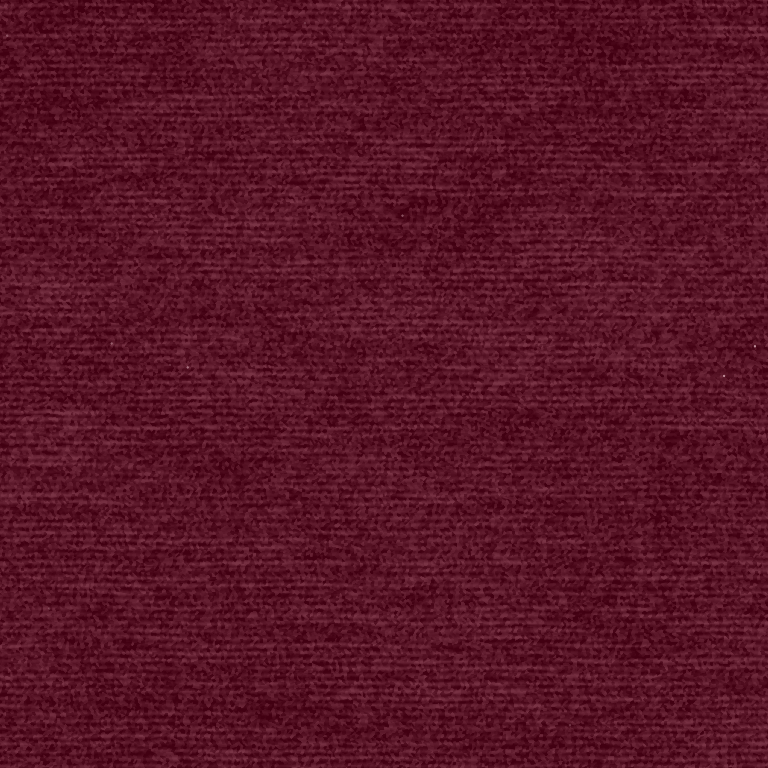
A WebGL 2 fragment shader for this texture:

```glsl
#version 300 es
precision highp float;
// Burgundy velvet upholstery: fine grainy pile in broken horizontal ribs.

uniform vec2 u_resolution;
out vec4 fragColor;

const vec3 SHADOW = vec3(0.28, 0.02, 0.09);
const vec3 SHEEN = vec3(0.42, 0.15, 0.22);
const vec3 LINT = vec3(0.80, 0.62, 0.66);

const float BASE_TONE = 0.44;          // 0 is shadow, 1 is sheen
const float RIBS = 102.0;              // ribs over the canvas height
const float RIB_DEPTH = 0.25;
const float RIB_WOBBLE = 0.22;         // in ribs
const vec2 TUFT_CELLS = vec2(262.0, 250.0);
const float TUFT_SHARPNESS = 13.0;
const float TUFT_CONTRAST = 1.08;
const float TUFT_SLANT = 0.35;         // lean, reversed on every other rib
const vec2 STREAK_CELLS = vec2(8.0, 96.0);
const float STREAK_CONTRAST = 0.30;
const vec2 DASH_CELLS = vec2(50.0, 125.0);
const float DASH_CONTRAST = 0.32;
const vec2 CLOUD_CELLS = vec2(4.5, 9.0);
const float CLOUD_CONTRAST = 0.22;
const float SOFT_SHARPNESS = 8.0;
const float LINT_CELLS = 26.0;
const float LINT_CHANCE = 0.015;
const float LINT_RADIUS = 0.0015;

vec3 hash3(vec2 p) {
    vec3 q = fract(p.xyx * vec3(0.1031, 0.1030, 0.0973));
    q += dot(q, q.yxz + 33.33);
    return fract((q.xxy + q.yzz) * q.zyx);
}

// Smooth cellular noise: random cell tones blended by distance, centred on 0.
float cellTone(vec2 p, float sharpness, float seed) {
    vec2 cell = floor(p);
    float tone = 0.0;
    float total = 0.0;
    for (int y = -1; y <= 1; y++) {
        for (int x = -1; x <= 1; x++) {
            vec2 id = cell + vec2(x, y);
            vec3 h = hash3(id + seed);
            vec2 d = id + h.xy - p;
            float weight = exp(-sharpness * dot(d, d));
            tone += weight * h.z;
            total += weight;
        }
    }
    return tone / total - 0.5;
}

// Rare pale fibre ends, one at most in each grid cell.
float lintMask(vec2 p, float pixel) {
    vec2 id = floor(p * LINT_CELLS);
    vec3 h = hash3(id + 517.0);
    vec2 center = (id + 0.2 + 0.6 * h.xy) / LINT_CELLS;
    float spot = 1.0 - smoothstep(LINT_RADIUS - 0.5 * pixel,
                                  LINT_RADIUS + 0.5 * pixel, distance(p, center));
    float strength = mix(0.25, 0.9, pow(hash3(id + 83.0).x, 2.0));
    return spot * strength * step(h.z, LINT_CHANCE);
}

void main() {
    vec2 p = gl_FragCoord.xy / u_resolution.y;

    // Broad pile shading and horizontal streaks
    float cloud = cellTone(p * CLOUD_CELLS, SOFT_SHARPNESS, 11.0);
    float streak = cellTone(p * STREAK_CELLS, SOFT_SHARPNESS, 47.0);
    float dash = cellTone(p * DASH_CELLS, SOFT_SHARPNESS, 129.0);

    // Ribs that wander a little and fade in and out along their length
    float wobble = RIB_WOBBLE * (dash + 0.4 * sin(p.x * 23.0 + p.y * 9.0));
    float ribPhase = p.y * RIBS + wobble;
    float rib = sin(6.28318 * ribPhase);
    float ribFade = clamp(1.0 + 1.3 * streak, 0.4, 1.5);

    // Fine tufts leaning left and right in a zigzag
    float lean = TUFT_SLANT * abs(2.0 * fract(0.5 * ribPhase) - 1.0) * 2.0;
    vec2 tuftPoint = p * TUFT_CELLS + vec2(lean, 0.0);
    float tuft = cellTone(tuftPoint, TUFT_SHARPNESS, 271.0);

    float tone = BASE_TONE
        + CLOUD_CONTRAST * cloud
        + STREAK_CONTRAST * streak
        + DASH_CONTRAST * dash
        + RIB_DEPTH * ribFade * rib
        + TUFT_CONTRAST * tuft;

    vec3 color = mix(SHADOW, SHEEN, clamp(tone, -0.14, 1.4));
    color = mix(color, LINT, lintMask(p, 1.0 / u_resolution.y));
    fragColor = vec4(color, 1.0);
}
```
